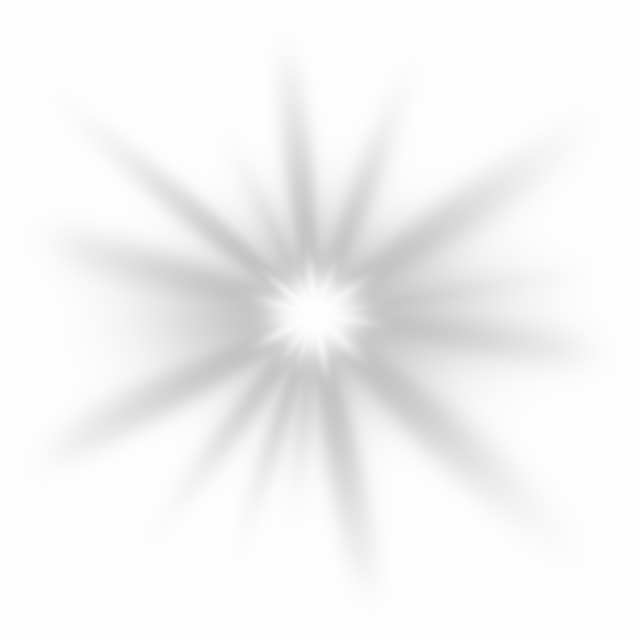
Reproduce this background procedurally as a Shadertoy shader.

```glsl
const vec2 CENTER = vec2(0.492, 0.508);
const vec3 WHITE = vec3(0.996);
const vec3 SHADOW_GREY = vec3(0.745);
const float BASE_REACH = 0.16;
const int RAY_COUNT = 16;

// Each ray: angle in degrees, angular width, extra reach
const vec3 RAYS[RAY_COUNT] = vec3[](
    vec3(0.0, 30.0, 0.10), vec3(180.0, 28.0, 0.08),
    vec3(35.0, 8.0, 0.16), vec3(9.0, 4.0, 0.03),
    vec3(-8.0, 6.0, 0.10), vec3(-43.0, 9.0, 0.18),
    vec3(-79.0, 7.0, 0.17), vec3(-96.0, 5.0, 0.04),
    vec3(-108.0, 5.0, 0.08), vec3(-126.0, 6.0, 0.10),
    vec3(-152.0, 7.0, 0.18), vec3(164.0, 7.0, 0.12),
    vec3(140.0, 5.5, 0.16), vec3(116.0, 5.0, 0.03),
    vec3(96.0, 6.0, 0.15), vec3(69.0, 6.5, 0.10));

float angleDifference(float a, float b) {
    return mod(a - b + 180.0, 360.0) - 180.0;
}

float rayProfile(float angle, vec3 ray) {
    float offset = angleDifference(angle, ray.x) / ray.y;
    return ray.z * exp(-offset * offset);
}

// Distance to which the shading extends in a given direction
float shadowReach(float angle, float baseReach) {
    float reach = baseReach;
    for (int i = 0; i < RAY_COUNT; i++) {
        reach += rayProfile(angle, RAYS[i]);
    }
    return reach;
}

// Shading that starts outside the bright core and fades outward
float radialShade(float radius, float reach) {
    float coreRadius = 0.045 + 0.12 * reach;
    float outsideCore = 1.0 - exp(-pow(radius / coreRadius, 3.5));
    float falloff = exp(-pow(radius / reach, 2.6));
    return outsideCore * falloff;
}

float borderFade(vec2 uv, float margin) {
    vec2 inset = smoothstep(vec2(0.0), vec2(margin), min(uv, 1.0 - uv));
    return inset.x * inset.y;
}

void mainImage(out vec4 fragColor, in vec2 fragCoord) {
    vec2 uv = fragCoord / iResolution.xy;
    vec2 fromCenter = uv - CENTER;
    float radius = max(length(fromCenter), 0.0001);
    float angle = degrees(atan(fromCenter.y, fromCenter.x + 0.000001));

    float reach = shadowReach(angle, BASE_REACH);
    float shade = radialShade(radius, reach) * borderFade(uv, 0.14);
    fragColor = vec4(mix(WHITE, SHADOW_GREY, shade), 1.0);
}
```
